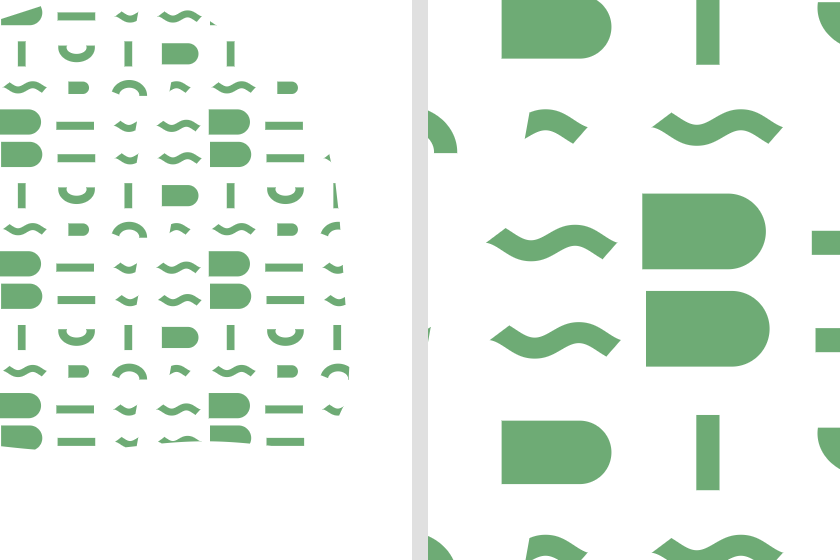
Left, the full canvas; right, a detail of the centre.
A Shadertoy shader for this pattern:

```glsl
// Green cut-out shapes (bullets, bars, waves, cups and arches) on white.
// One tile of distance functions repeats about 1.7 times across and 3.2 down,
// trimmed by a freehand outline. Units: canvas height = 768, y points down.

float box(vec2 p, vec2 halfSize) {
    vec2 d = abs(p) - halfSize;
    return length(max(d, 0.0)) + min(max(d.x, d.y), 0.0);
}

// Bar with a round right end; p is measured from the centre of the cap.
float bullet(vec2 p, float len, float r) {
    return p.x > 0.0 ? length(p) - r : max(abs(p.y) - r, -p.x - len);
}

// Elliptical ring of roughly constant thickness.
float ring(vec2 p, vec2 radii, float halfWidth) {
    float k = length(p / radii);
    float g = length(p / (radii * radii));
    return abs(k * (k - 1.0) / max(g, 1e-4)) - halfWidth;
}

// S-shaped ribbon with slanted ends.
float wave(vec2 p) {
    float y = p.y + 3.9 * sin(0.15 * p.x) - 0.035 * p.x;
    float slope = 0.585 * cos(0.15 * p.x) - 0.035;
    float d = abs(y) / sqrt(1.0 + slope * slope) - 4.8;
    float leftCut = -dot(p - vec2(-26.0, -3.6), vec2(0.6, 0.8));
    float rightCut = dot(p - vec2(26.0, 3.6), vec2(0.75, 0.66));
    return max(d, max(leftCut, rightCut));
}

// Half of the ribbon: side -1 keeps the left, +1 the right.
float halfWave(vec2 p, float side) {
    return max(wave(p), -side * (p.x + 0.18 * p.y - max(side, 0.0) * 1.5));
}

float cup(vec2 p) {
    return max(ring(p, vec2(19.4, 14.5), 5.7), -2.6 - p.y);
}

float arch(vec2 p) {
    float d = ring(p, vec2(19.2, 16.0), 5.3);
    float leftCut = (p.y + 1.5 - 0.4 * (p.x + 14.0)) * 0.93;
    return max(d, max(p.y - 0.5, leftCut));
}

// Row used twice per tile: bullet, bar, half wave, wave.
float wideRow(vec2 p) {
    float d = bullet(p - vec2(40.7, 17.3), 39.2, 17.3);
    d = min(d, box(p - vec2(104.8, 22.5), vec2(25.8, 5.5)));
    d = min(d, halfWave(p - vec2(188.5, 22.6), -1.0));
    return min(d, wave(p - vec2(247.2, 22.6)));
}

float tile(vec2 p) {
    float d = min(wideRow(p), wideRow(p - vec2(-1.7, 150.0)));
    // Upright bars, cup and medium bullet
    d = min(d, box(p - vec2(29.8, 73.9), vec2(5.3, 17.2)));
    d = min(d, cup(p - vec2(105.0, 65.1)));
    d = min(d, box(p - vec2(176.0, 73.9), vec2(5.3, 17.2)));
    d = min(d, bullet(p - vec2(257.7, 73.8), 35.7, 14.5));
    // Wave, small bullet, arch and half wave
    d = min(d, wave(p - vec2(34.8, 119.8)));
    d = min(d, bullet(p - vec2(113.6, 120.4), 19.8, 8.5));
    d = min(d, arch(p - vec2(177.2, 131.0)));
    return min(d, halfWave(p - vec2(232.0, 119.8), 1.0));
}

// Signed distance to the irregular outline that trims the pattern.
float outline(vec2 p) {
    const int N = 21;
    vec2 v[N] = vec2[N](
        vec2(-9, 29.5), vec2(56, 8.5), vec2(130, -9), vec2(255, 5),
        vec2(288, 29), vec2(325, 54), vec2(350, 78), vec2(385, 93),
        vec2(413, 109), vec2(432, 150), vec2(451.5, 211), vec2(460, 251),
        vec2(466, 304), vec2(473, 407), vec2(479.5, 495), vec2(478, 522),
        vec2(471, 557), vec2(465, 570), vec2(441, 601), vec2(418, 640),
        vec2(-9, 640));
    float d = 1e9, s = 1.0;
    for (int i = 0, j = N - 1; i < N; j = i, i++) {
        vec2 e = v[j] - v[i], w = p - v[i];
        vec2 b = w - e * clamp(dot(w, e) / dot(e, e), 0.0, 1.0);
        d = min(d, dot(b, b));
        bvec3 c = bvec3(p.y >= v[i].y, p.y < v[j].y, e.x * w.y > e.y * w.x);
        if (all(c) || all(not(c))) s = -s;
    }
    // Wavy lower edge
    float lower = p.y - 611.8 - 6.6 * sin(p.x / 59.7);
    return max(s * sqrt(d), lower);
}

void mainImage(out vec4 fragColor, in vec2 fragCoord) {
    float pixel = 768.0 / iResolution.y;
    vec2 p = vec2(fragCoord.x, iResolution.y - fragCoord.y) * pixel;

    vec2 cell = mod(p + 4.0, vec2(286.5, 194.5)) - 4.0;
    float d = max(tile(cell), outline(p));

    float ink = clamp(0.5 - d / pixel, 0.0, 1.0);
    fragColor = vec4(mix(vec3(1.0), vec3(0.43, 0.67, 0.46), ink), 1.0);
}
```
